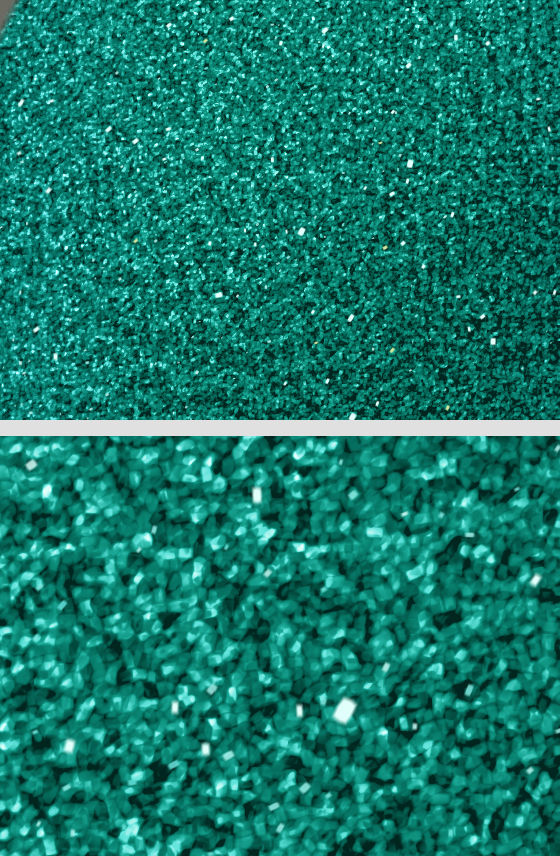
Top: the whole. Bottom: its middle third, enlarged.
This texture is drawn by a WebGL 1 fragment shader. Its source:

```glsl
precision highp float;
// Teal glitter: packed slanted flakes with dark gaps, soft edges and bright sparkles.
uniform vec2 u_resolution;

const vec3 BLACK_GREEN = vec3(0.005, 0.15, 0.125);
const vec3 DEEP_GREEN = vec3(0.01, 0.30, 0.25);
const vec3 GREEN = vec3(0.02, 0.42, 0.36);
const vec3 TEAL = vec3(0.04, 0.53, 0.46);
const vec3 LIGHT_TEAL = vec3(0.11, 0.67, 0.60);
const vec3 PALE_CYAN = vec3(0.38, 0.89, 0.86);
const vec3 GLINT = vec3(0.88, 1.0, 0.98);
const vec3 WARM_GLINT = vec3(0.80, 0.90, 0.62);
const vec3 CORNER_GREY = vec3(0.42, 0.42, 0.39);

float hash(vec2 p) {
  return fract(sin(dot(p, vec2(127.1, 311.7))) * 43758.5453);
}

vec2 hash2(vec2 p) {
  return vec2(hash(p), hash(p + 57.3));
}

vec2 rotate(vec2 p, float angle) {
  float c = cos(angle), s = sin(angle);
  return vec2(c * p.x + s * p.y, c * p.y - s * p.x);
}

// Between a circle and a square, for chipped outlines.
float chipLength(vec2 p) {
  return mix(length(p), max(abs(p.x), abs(p.y)) * 1.12, 0.6);
}

// Soft Voronoi of stretched flakes: x is the flake tone, y the distance to its heart.
vec2 flakes(vec2 p, float sharpness, float slant, float seed) {
  vec2 home = floor(p);
  float toneSum = 0.0, weightSum = 0.0, nearest = 4.0;
  for (int j = -1; j <= 1; j++) {
    for (int i = -1; i <= 1; i++) {
      vec2 cell = home + vec2(float(i), float(j));
      vec2 id = cell + seed;
      vec2 offset = p - cell - hash2(id);
      float angle = slant + 2.2 * (hash(id + 19.7) - 0.5);
      vec2 local = rotate(offset, angle) * vec2(0.78, 1.26);
      float dist = chipLength(local) + 0.25 * (hash(id + 5.9) - 0.5);
      float weight = exp(-sharpness * dist);
      float facet = 0.5 * dot(local, hash2(id + 83.1) - 0.5);
      toneSum += weight * (hash(id + 31.9) + facet);
      weightSum += weight;
      nearest = min(nearest, dist);
    }
  }
  return vec2(toneSum / weightSum, nearest);
}

// Scattered bright chips: x is the coverage, y a random tint.
vec2 sparkles(vec2 p, float density, float blur, float seed) {
  vec2 home = floor(p);
  vec2 result = vec2(0.0);
  for (int j = -1; j <= 1; j++) {
    for (int i = -1; i <= 1; i++) {
      vec2 cell = home + vec2(float(i), float(j));
      vec2 id = cell + seed;
      vec2 offset = rotate(p - cell - hash2(id), 0.9 + 1.8 * (hash(id + 7.7) - 0.5));
      float shape = hash(id + 23.3);
      float radius = mix(0.08, 0.18, shape * shape);
      float dist = chipLength(offset * vec2(0.8, mix(1.0, 1.6, hash(id + 3.1))));
      float cover = 1.0 - smoothstep(radius - blur, radius + blur, dist);
      cover *= step(hash(id + 41.5), density);
      if (cover > result.x) result = vec2(cover, hash(id + 67.9));
    }
  }
  return result;
}

// Palette ramp, spaced by the share of each colour.
vec3 glitterColor(float tone) {
  vec3 color = mix(BLACK_GREEN, DEEP_GREEN, smoothstep(-0.03, 0.17, tone));
  color = mix(color, GREEN, clamp((tone - 0.17) / 0.20, 0.0, 1.0));
  color = mix(color, TEAL, clamp((tone - 0.37) / 0.25, 0.0, 1.0));
  color = mix(color, LIGHT_TEAL, clamp((tone - 0.62) / 0.23, 0.0, 1.0));
  color = mix(color, PALE_CYAN, clamp((tone - 0.85) / 0.18, 0.0, 1.0));
  return mix(color, GLINT, smoothstep(1.03, 1.3, tone));
}

void main() {
  vec2 uv = gl_FragCoord.xy / u_resolution;
  vec2 p = gl_FragCoord.xy / u_resolution.y;

  // Focus fades to the left; light falls off to the lower right.
  float focus = smoothstep(0.0, 0.4, uv.x) * (1.0 - 0.5 * smoothstep(0.8, 1.0, uv.x));
  float shade = smoothstep(0.55, 1.8, uv.x + 0.85 * (1.0 - uv.y));
  float light = 0.07 - 0.27 * shade;

  // Main flakes, their dark gaps and finer chips.
  vec2 coarse = flakes(p * 104.0, mix(7.0, 12.0, focus), 0.9, 0.0);
  vec2 fine = flakes(p * 165.0, mix(6.0, 9.0, focus), 0.9, 211.0);
  float gap = smoothstep(0.35, 0.75, coarse.y);
  float tone = 0.56 + 0.85 * (coarse.x - 0.5) + 0.52 * (fine.x - 0.5);
  vec3 color = glitterColor(tone + light - 0.32 * gap);
  color.b += 0.035 * (1.0 - focus) * color.g;

  // Small and large sparkles, a few of them warm.
  float blur = mix(0.08, 0.05, focus);
  vec2 small = sparkles(p * 46.0, 0.10 - 0.04 * shade, blur * 1.3, 11.0);
  vec2 large = sparkles(p * 21.0, 0.12, blur, 137.0);
  color = mix(color, mix(PALE_CYAN, GLINT, small.y), 0.85 * small.x);
  color = mix(color, mix(GLINT, WARM_GLINT, step(0.9, large.y)), large.x);

  // Bare grey backing in the upper left corner.
  float corner = 1.0 - smoothstep(0.025, 0.06, p.x + 0.5 * (1.0 - p.y));
  gl_FragColor = vec4(mix(color, CORNER_GREY, corner), 1.0);
}
```
